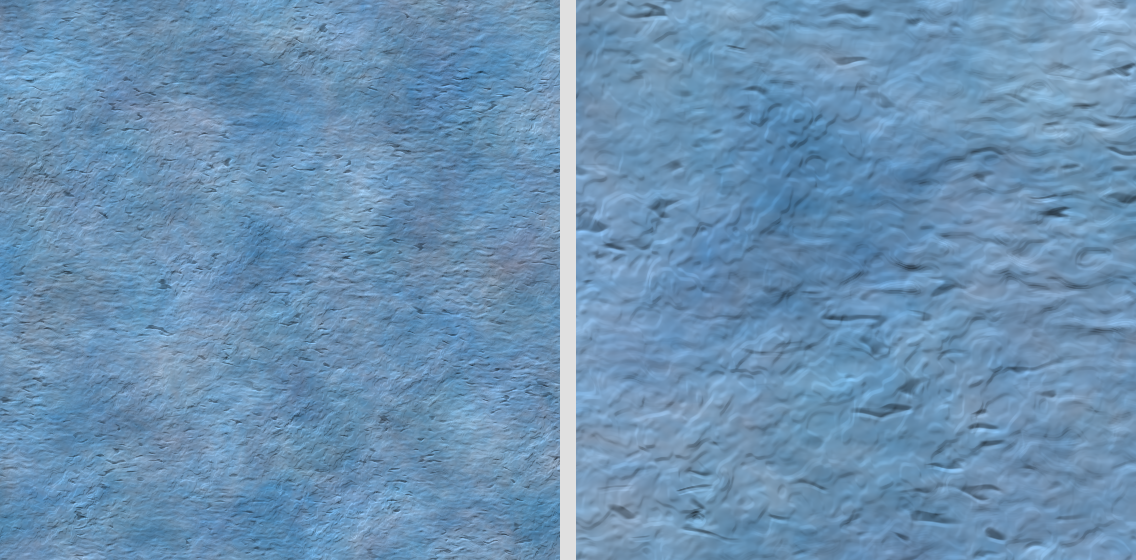
Left: the whole. Right: its middle third, enlarged.
Give the GLSL for this texture, as a WebGL 2 fragment shader.

```glsl
#version 300 es
precision highp float;

uniform vec2 u_resolution;
out vec4 fragColor;

// Palette
const vec3 DEEP_BLUE  = vec3(0.300, 0.464, 0.606);
const vec3 PALE_BLUE  = vec3(0.516, 0.658, 0.786);
const vec3 GREY_SHIFT = vec3(0.030, -0.010, -0.034);
const vec3 TEAL_SHIFT = vec3(-0.008, 0.012, 0.002);

// Pigment
const vec2 CLOUD_SCALE  = vec2(4.5, 6.5);
const vec2 MOTTLE_SCALE = vec2(22.0, 34.0);
const float CLOUD_CONTRAST  = 1.65;
const float MOTTLE_CONTRAST = 0.85;

// Plaster relief
const vec2 STREAK_SCALE = vec2(40.0, 90.0);
const vec2 LUMP_SCALE   = vec2(36.0, 48.0);
const vec2 CRACK_SCALE  = vec2(24.0, 92.0);
const vec2 LIGHT_DIR    = vec2(-0.37, 0.93);
const float LIGHT_STEP  = 0.0012;
const float RELIEF_GAIN = 0.94;
const float LUMP_HEIGHT = 1.7;
const float GRAIN_HEIGHT = 0.13;
const float PLATE_LEVELS = 7.0;
const float PLATE_BLEND = 0.62;
const float SHADOW_BITE = 0.8;
const float CRACK_DEPTH = 0.34;

vec2 hash(vec2 cell) {
    vec3 h = fract(cell.xyx * vec3(0.1031, 0.1030, 0.0973));
    h += dot(h, h.yzx + 33.33);
    return fract((h.xx + h.yz) * h.zy);
}

float corner(vec2 cell, vec2 f, vec2 offset) {
    return dot(hash(cell + offset) * 2.0 - 1.0, f - offset);
}

// Gradient noise centred on one half
float noise(vec2 p) {
    vec2 cell = floor(p);
    vec2 f = p - cell;
    vec2 s = f * f * f * (f * (f * 6.0 - 15.0) + 10.0);
    float low  = mix(corner(cell, f, vec2(0.0)), corner(cell, f, vec2(1.0, 0.0)), s.x);
    float high = mix(corner(cell, f, vec2(0.0, 1.0)), corner(cell, f, vec2(1.0)), s.x);
    return 0.5 + 0.85 * mix(low, high, s.y);
}

float fbm(vec2 p, int octaves) {
    float sum = 0.0, total = 0.0, weight = 1.0;
    for (int i = 0; i < octaves; i++) {
        sum += weight * noise(p);
        total += weight;
        weight *= 0.55;
        p = p * 2.03 + vec2(17.3, 9.1);
    }
    return sum / total;
}

vec2 warp(vec2 p, float scale, float amount) {
    vec2 offset = vec2(noise(p * scale + 3.7), noise(p * scale + 41.2));
    return p + amount * (offset - 0.5);
}

// Rising diagonal axes used by the lumpy zones
vec2 diagonal(vec2 p) {
    return vec2(0.85 * p.x + 0.53 * p.y, 0.85 * p.y - 0.53 * p.x) + 2.0;
}

// Plates: flat steps with steep edges, blended with the smooth height
float plates(float height) {
    float level = height * PLATE_LEVELS;
    float stepped = floor(level) + smoothstep(0.2, 0.65, fract(level));
    return mix(height, stepped / PLATE_LEVELS, PLATE_BLEND);
}

float relief(vec2 p, float lumpiness) {
    vec2 q = warp(p, 45.0, 0.007);
    float streaks = plates(fbm(q * STREAK_SCALE + 11.0, 2));
    float lumps = LUMP_HEIGHT * plates(fbm(diagonal(q) * LUMP_SCALE, 3));
    return mix(streaks, lumps, lumpiness) + GRAIN_HEIGHT * noise(p * 150.0 + 7.0);
}

// Short thin cracks, cut from contours by a patchy mask
float crack(vec2 p) {
    vec2 q = warp(p, 55.0, 0.006);
    float line = 1.0 - smoothstep(0.02, 0.11, abs(noise(q * CRACK_SCALE + 90.0) - 0.5));
    float pieces = smoothstep(0.58, 0.72, noise(q * vec2(46.0, 110.0) + 140.0));
    return line * pieces * smoothstep(0.38, 0.62, fbm(p * 8.0 + 25.0, 3));
}

void main() {
    vec2 p = gl_FragCoord.xy / min(u_resolution.x, u_resolution.y);

    // Clouded pigment
    vec2 q = warp(p, 9.0, 0.05);
    float cloud = fbm(q * CLOUD_SCALE + 5.0, 5) - 0.5;
    float mottle = plates(fbm(q * MOTTLE_SCALE + 31.0, 4)) - 0.5;
    float tone = 0.5 + CLOUD_CONTRAST * cloud + MOTTLE_CONTRAST * mottle;
    vec3 color = mix(DEEP_BLUE, PALE_BLUE, tone);

    // Drifts toward grey and teal
    float grey = fbm(q * vec2(5.0, 6.5) + 73.0, 5) - 0.5;
    float tint = fbm(q * vec2(45.0, 60.0) + 15.0, 2) - 0.5;
    float teal = fbm(q * 7.0 + 120.0, 4) - 0.5;
    color += GREY_SHIFT * (6.0 * grey + 2.0 * tint) + TEAL_SHIFT * 4.0 * teal;

    // Light raking down over the plaster
    float zone = fbm(diagonal(p) * vec2(2.5, 5.0) + 8.0, 3);
    float lumpiness = mix(0.08, 0.9, smoothstep(0.40, 0.62, zone));
    vec2 toLight = LIGHT_DIR * LIGHT_STEP;
    float slope = relief(p - toLight, lumpiness) - relief(p + toLight, lumpiness);
    float strength = mix(0.4, 1.5, fbm(p * 7.0 + 50.0, 3));
    float shade = RELIEF_GAIN * strength * slope;
    shade -= SHADOW_BITE * max(-shade - 0.10, 0.0);

    // Cracks: dark line with a lit lower lip
    float gap = crack(p);
    float lip = max(crack(p + 2.2 * toLight) - gap, 0.0);
    shade += CRACK_DEPTH * (0.5 * lip - gap);

    fragColor = vec4(clamp(color * (1.01 + shade), 0.0, 1.0), 1.0);
}
```
